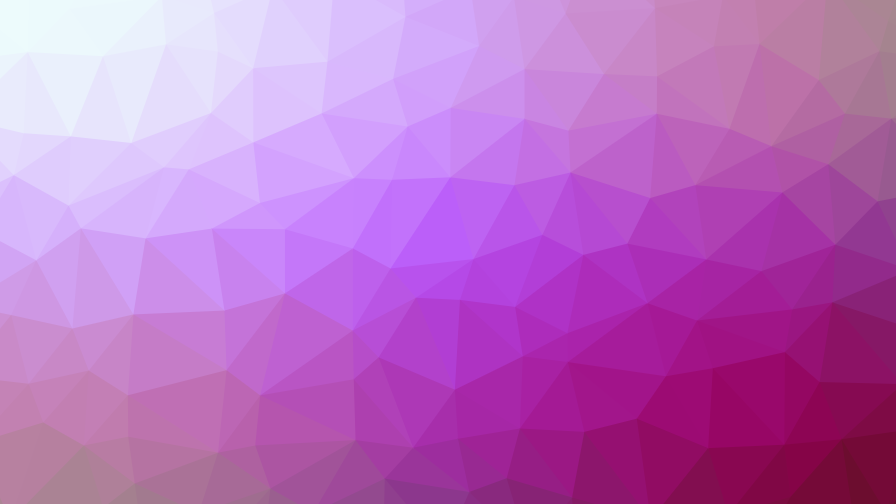
A WebGL 2 fragment shader for this background:

```glsl
#version 300 es
precision highp float;

#define CELL 0.124                  // grid spacing, in canvas heights
#define ORIGIN vec2(0.046, 0.010)   // grid offset, in canvas heights
#define JITTER 0.36                 // vertex displacement, in cells
#define SEED vec2(17.0, 43.0)

uniform vec2 u_resolution;
out vec4 fragColor;

// Ramp from icy white through violet to dark crimson
const vec3 RAMP[9] = vec3[9](
    vec3(0.93, 0.99, 0.99), vec3(0.92, 0.96, 0.99), vec3(0.88, 0.79, 0.99),
    vec3(0.80, 0.56, 1.00), vec3(0.72, 0.33, 0.97), vec3(0.68, 0.17, 0.74),
    vec3(0.63, 0.06, 0.50), vec3(0.57, 0.00, 0.33), vec3(0.37, 0.07, 0.13));

vec3 ramp(float t) {
    float s = clamp(t, 0.0, 1.0) * 8.0;
    int i = min(int(s), 7);
    return mix(RAMP[i], RAMP[i + 1], s - float(i));
}

// Average of a left-to-right ramp and a top-to-bottom ramp
vec3 field(vec2 gridPos) {
    vec2 uv = (gridPos * CELL + ORIGIN) * vec2(u_resolution.y / u_resolution.x, 1.0);
    return 0.5 * (ramp(uv.x) + ramp(1.0 - uv.y));
}

vec2 hash22(vec2 p) {
    vec3 q = fract(p.xyx * vec3(0.1031, 0.1030, 0.0973));
    q += dot(q, q.yzx + 33.33);
    return fract((q.xx + q.yz) * q.zy);
}

vec2 vertex(vec2 id) {
    return id + JITTER * (2.0 * hash22(id + SEED) - 1.0);
}

// Signed distance to the line a-b, positive on its left
float edge(vec2 p, vec2 a, vec2 b) {
    vec2 d = normalize(b - a), v = p - a;
    return d.x * v.y - d.y * v.x;
}

// Positive when d lies inside the circle through a, b, c
float inCircle(vec2 a, vec2 b, vec2 c, vec2 d) {
    a -= d; b -= d; c -= d;
    return determinant(mat3(vec3(a, dot(a, a)), vec3(b, dot(b, b)), vec3(c, dot(c, c))));
}

// Flat colour of a triangle, weighted by its pixel coverage
vec4 facet(vec2 p, vec2 a, vec2 b, vec2 c, float pixel) {
    float inside = min(edge(p, a, b), min(edge(p, b, c), edge(p, c, a)));
    float cover = clamp(0.5 + inside / pixel, 0.0, 1.0);
    return vec4(field((a + b + c) / 3.0), 1.0) * cover;
}

void main() {
    vec2 p = (gl_FragCoord.xy / u_resolution.y - ORIGIN) / CELL;
    float pixel = 1.0 / (u_resolution.y * CELL);
    vec2 base = floor(p);
    vec4 sum = vec4(0.0);

    // Split each nearby quad along its Delaunay diagonal
    for (int y = -1; y <= 1; y++) {
        for (int x = -1; x <= 1; x++) {
            vec2 id = base + vec2(x, y);
            vec2 a = vertex(id);
            vec2 b = vertex(id + vec2(1.0, 0.0));
            vec2 c = vertex(id + vec2(1.0, 1.0));
            vec2 d = vertex(id + vec2(0.0, 1.0));
            if (inCircle(a, b, c, d) > 0.0) {
                sum += facet(p, a, b, d, pixel) + facet(p, b, c, d, pixel);
            } else {
                sum += facet(p, a, b, c, pixel) + facet(p, a, c, d, pixel);
            }
        }
    }
    fragColor = vec4(sum.rgb / max(sum.a, 0.001), 1.0);
}
```
